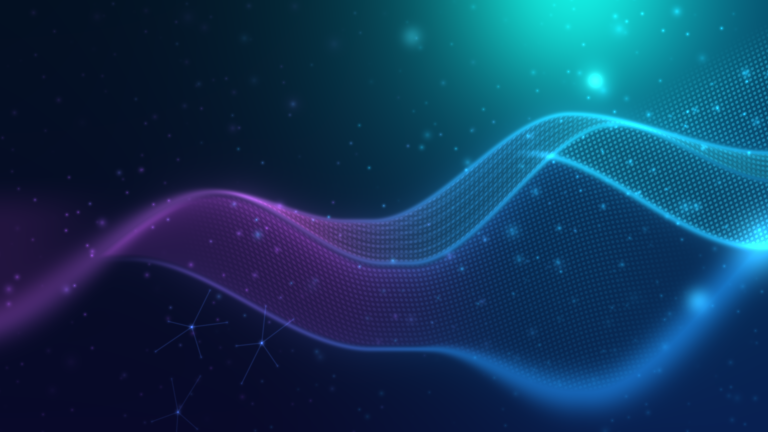
Reproduce this background procedurally as a Shadertoy shader.

```glsl
float ramp(float a, float b, float x) { return smoothstep(a, b, x); }

vec3 hash3(vec2 cell) {
    vec3 s = vec3(dot(cell, vec2(127.1, 311.7)), dot(cell, vec2(269.5, 183.3)), dot(cell, vec2(419.2, 371.9)));
    return fract(sin(s) * 43758.5);
}

// Heights of the four ribbon edges
float ridge(float x) {
    return 0.235 + 0.321 * ramp(-0.08, 0.5, x) - 0.068 * ramp(0.5, 0.8, x)
         + 0.248 * ramp(0.86, 1.32, x) - 0.09 * ramp(1.32, 1.78, x);
}
float fold(float x) {
    return 0.556 - 0.165 * ramp(0.5, 0.89, x) + 0.32 * ramp(0.95, 1.42, x) - 0.13 * ramp(1.42, 1.8, x);
}
float branch(float x) { return 0.645 - 0.215 * ramp(1.22, 1.75, x); }
float hem(float x) {
    return 0.4 - 0.208 * ramp(0.3, 0.86, x) - 0.1 * ramp(1.0, 1.33, x) + 0.44 * ramp(1.36, 1.95, x);
}

// Distance to a sloped edge from its height here and slightly to the right
float edgeDistance(float y, float here, float ahead) {
    return abs(y - here) / length(vec2(1.0, (ahead - here) / 0.01));
}

float stroke(float d, float width) { return exp(-d * d / (width * width)); }

float dots(vec2 q) { return smoothstep(0.5, 0.08, length(fract(q) - 0.5)); }

float segment(vec2 p, vec2 b) {
    return length(p - b * clamp(dot(p, b) / dot(b, b), 0.0, 1.0));
}

// A node with thin spokes of uneven length
float node(vec2 p, float turn) {
    float light = stroke(length(p), 0.006);
    for (int i = 0; i < 5; i++) {
        float k = float(i);
        float angle = turn + k * 1.257 + 0.3 * sin(k * 4.0 + turn);
        float reach = 0.08 + 0.025 * sin(k * 2.4 + turn);
        vec2 tip = reach * vec2(cos(angle), sin(angle));
        light += 0.3 * stroke(segment(p, tip), 0.002) + 0.2 * stroke(length(p - tip), 0.004);
    }
    return light;
}

void mainImage(out vec4 fragColor, in vec2 fragCoord) {
    vec2 p = fragCoord / iResolution.y;
    p.x *= 1.7778 * iResolution.y / iResolution.x;
    float x = p.x, y = p.y, ahead = x + 0.01;

    // Night gradient and the lamp above
    vec3 col = mix(vec3(0.03, 0.035, 0.16), vec3(0.012, 0.06, 0.13), y);
    col += vec3(0.0, 0.08, 0.15) * ramp(0.5, 1.7, x);
    vec2 toLamp = p - vec2(1.33, 1.05);
    float lamp = dot(toLamp, toLamp);
    col += vec3(0.015, 0.31, 0.27) * exp(-2.8 * lamp) + vec3(0.05, 0.5, 0.37) * exp(-14.0 * lamp);

    float top = ridge(x), crease = fold(x), split = branch(x), base = hem(x);
    float lower = min(min(top, crease), split);
    vec3 hue = mix(vec3(0.53, 0.25, 0.6), vec3(0.15, 0.5, 0.74), ramp(0.68, 1.1, x));
    hue = mix(hue, vec3(0.13, 0.62, 0.74), ramp(1.1, 1.4, x));

    // Hazy veil at far left
    float veil = ramp(-0.04, 0.05, y - top) * ramp(0.6, 0.48, y) * ramp(0.34, 0.0, x);
    col = mix(col, vec3(0.2, 0.1, 0.31), 0.6 * veil);

    // Hanging sheet
    float sheet = ramp(0.0, 0.02, lower - y) * ramp(0.0, 0.015, y - base);
    float depth = clamp((lower - y) / max(lower - base, 0.02), 0.0, 1.0);
    vec3 cloth = mix(vec3(0.22, 0.11, 0.36), vec3(0.03, 0.15, 0.31), ramp(0.75, 1.25, x));
    col = mix(col, cloth, sheet * mix(0.85, 0.45, depth));
    col += hue * 0.22 * sheet * exp(-6.0 * depth) * ramp(1.6, 0.9, x);
    vec2 weave = vec2(x + 0.25 * y, y - 0.6 * crease - 0.4 * base) * 88.0;
    col += hue * 0.2 * dots(weave) * sheet * ramp(0.4, 0.65, x) * ramp(1.65, 1.3, x) * (1.0 - 0.65 * depth);

    // Bright twisted band, lit toward its edges
    float high = max(top, crease), low = min(top, crease);
    float band = ramp(0.0, 0.008, high - y) * ramp(0.0, 0.008, y - low) * ramp(0.5, 0.56, x);
    float across = clamp((y - low) / max(high - low, 0.01), 0.0, 1.0);
    col = mix(col, hue * mix(0.55, 0.75, across), 0.6 * band);
    col += hue * 0.17 * band * dots(vec2(x, y - crease) * 92.0);

    // Dotted mesh at right and its fan above
    float mesh = ramp(0.0, 0.01, y - split) * ramp(0.0, 0.01, low - y) * ramp(1.27, 1.32, x);
    col = mix(col, vec3(0.04, 0.29, 0.41), 0.5 * mesh);
    float fan = ramp(0.0, 0.02, y - top) * ramp(0.05, -0.08, y - 0.7 - 0.6 * (x - 1.42)) * ramp(1.38, 1.6, x);
    col += vec3(0.07, 0.21, 0.22) * (mesh + fan) * dots(vec2(x + 0.3 * y, y - 0.5 * x) * 84.0);

    // Ribbon edges and the strands between them
    float ridgeD = edgeDistance(y, top, ridge(ahead));
    float blur = mix(0.042, 0.006, ramp(0.1, 0.55, x));
    col += hue * 0.45 * stroke(ridgeD, blur) * mix(0.85, 1.0, ramp(0.0, 0.5, x));
    col += hue * 0.17 * exp(-ridgeD / 0.03) * ramp(0.1, 0.4, x);
    float creaseD = edgeDistance(y, crease, fold(ahead));
    float creaseLight = 0.45 * stroke(creaseD, 0.006) + 0.17 * exp(-creaseD / 0.025);
    col += hue * creaseLight * ramp(0.48, 0.6, x) * mix(1.0, 0.5, ramp(1.25, 1.5, x));
    float splitD = edgeDistance(y, split, branch(ahead));
    col += hue * (0.48 * stroke(splitD, 0.008) + 0.18 * exp(-splitD / 0.025)) * ramp(1.17, 1.29, x);
    for (int i = 1; i < 5; i++) {
        float t = float(i) / 5.0;
        float strand = edgeDistance(y, mix(top, crease, t), mix(ridge(ahead), fold(ahead), t));
        col += hue * 0.1 * stroke(strand, 0.004) * ramp(0.52, 0.62, x);
    }
    float hemD = edgeDistance(y, base, hem(ahead));
    float hemBlur = mix(0.006, 0.048, ramp(0.95, 1.35, x));
    vec3 hemHue = mix(vec3(0.36, 0.25, 0.58), vec3(0.08, 0.4, 0.62), ramp(0.5, 1.15, x));
    col += hemHue * (0.5 * stroke(hemD, hemBlur) + 0.16 * exp(-hemD / 0.04)) * ramp(0.2, 0.5, x);
    col += vec3(0.12, 0.32, 0.32) * stroke(length(p - vec2(1.77, 0.435)), 0.07);

    // Thin constellations
    float web = node(p - vec2(0.444, 0.243), 0.1) + node(p - vec2(0.606, 0.206), 0.5);
    web += 0.6 * node(p - vec2(0.412, 0.046), 0.8);
    col += vec3(0.14, 0.22, 0.42) * web;

    // Drifting sparks, from broad and soft to small and sharp
    float crowd = 0.2 + 0.6 * stroke(y - mix(0.4, 0.6, x / 1.78), 0.22) + 0.6 * ramp(1.1, 1.7, x) * ramp(0.5, 0.9, y);
    for (int i = 0; i < 4; i++) {
        float layer = float(i), turn = 0.5 + 0.8 * layer;
        vec2 q = mat2(cos(turn), sin(turn), -sin(turn), cos(turn)) * p * 5.5 * pow(1.65, layer) + layer * 7.3;
        vec2 cell = floor(q);
        vec3 h = hash3(cell + 3.0);
        float d = length(q - cell - 0.2 - 0.6 * h.xy);
        float spark = stroke(d, 0.1) * (0.3 + 0.1 * layer) + 0.25 * stroke(d, 0.04);
        vec3 tint = mix(vec3(0.42, 0.2, 0.58), vec3(0.1, 0.52, 0.64), ramp(0.25, 0.75, x * 0.6 + 0.5 * h.x - 0.2));
        col += tint * spark * crowd * ramp(0.68, 0.95, h.z);
    }

    // Larger lights
    col += vec3(0.2, 0.5, 0.45) * stroke(length(p - vec2(1.378, 0.813)), 0.016);
    col += vec3(0.03, 0.2, 0.18) * stroke(length(p - vec2(1.378, 0.813)), 0.04);
    col += vec3(0.1, 0.32, 0.35) * stroke(length(p - vec2(1.615, 0.305)), 0.028);
    col += vec3(0.08, 0.2, 0.22) * stroke(length(p - vec2(0.954, 0.915)), 0.022);

    fragColor = vec4(clamp(col, 0.0, 1.0), 1.0);
}
```
